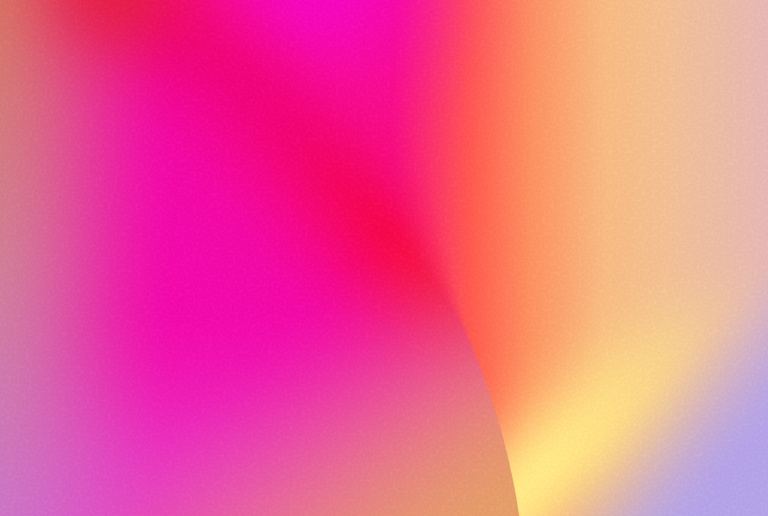
Reproduce this background procedurally as a WebGL 1 fragment shader.

```glsl
precision highp float;
uniform vec2 u_resolution;

// Linear 0..1 progress of x between two limits
float ramp(float lo, float hi, float x) {
  return clamp((x - lo) / (hi - lo), 0.0, 1.0);
}

float bell(float d, float radius) {
  return exp(-d * d / (radius * radius));
}

vec2 hash2(vec2 cell) {
  vec2 k = vec2(dot(cell, vec2(127.1, 311.7)), dot(cell, vec2(269.5, 183.3)));
  return fract(sin(k) * 43758.5);
}

// Distance to the nearest scattered point
float cellular(vec2 q) {
  vec2 cell = floor(q);
  float nearest = 2.0;
  for (int j = -1; j <= 1; j++) {
    for (int i = -1; i <= 1; i++) {
      vec2 neighbour = cell + vec2(float(i), float(j));
      nearest = min(nearest, distance(q, neighbour + hash2(neighbour)));
    }
  }
  return nearest;
}

// Signed distance to the curved fold, positive on its right
float foldDistance(vec2 p) {
  float y = p.y;
  float edge = 1.006 - 0.15 * y - 0.38 * y * y - 0.15 * y * y * y * y;
  float slope = 0.15 + 0.76 * y + 0.6 * y * y * y;
  return (p.x - edge) / sqrt(1.0 + slope * slope);
}

// Magenta sheet with a crimson rim and a coral lower corner
vec3 magentaSheet(vec2 p, float d) {
  vec3 orchid = vec3(0.91, 0.23, 0.77);
  vec3 magenta = vec3(0.95, 0.04, 0.67);
  vec3 coral = vec3(0.90, 0.62, 0.41);
  vec3 crimson = mix(vec3(0.97, 0.03, 0.27), vec3(0.94, 0.015, 0.47),
                     smoothstep(0.5, 0.85, p.y));
  vec3 col = mix(orchid, magenta, smoothstep(0.0, 0.42, p.y));
  col = mix(col, crimson, bell(d, 0.17) * smoothstep(0.2, 0.5, p.y));
  float corner = 1.3 * p.x - 1.5 * p.y - 0.2;
  return mix(col, coral, smoothstep(-0.1, 1.1, corner));
}

// Warm sheet running from pink through orange to a pale rose side
vec3 warmSheet(vec2 p) {
  vec3 col = vec3(0.97, 0.06, 0.50);
  col = mix(col, vec3(1.00, 0.36, 0.31), ramp(0.76, 0.915, p.x));
  col = mix(col, vec3(0.99, 0.57, 0.38), ramp(0.915, 1.03, p.x));
  col = mix(col, vec3(0.97, 0.73, 0.51), ramp(1.03, 1.17, p.x));
  col = mix(col, vec3(0.95, 0.75, 0.58), ramp(1.17, 1.29, p.x));
  col = mix(col, vec3(0.90, 0.72, 0.71), ramp(1.29, 1.49, p.x));

  vec3 fuchsia = vec3(0.96, 0.03, 0.76);
  col = mix(col, fuchsia, bell(distance(p, vec2(0.62, 1.05)), 0.22));

  // Yellow beam, then lavender beyond it
  float across = dot(p - vec2(1.03, 0.066), vec2(0.758, -0.654));
  float beam = bell(across, 0.115) * (1.0 - smoothstep(0.08, 0.52, p.y));
  col = mix(col, vec3(1.0, 0.91, 0.53), beam);
  return mix(col, vec3(0.71, 0.64, 0.91), smoothstep(0.04, 0.29, across));
}

// Dusty wash along the left side, with a red glow above
vec3 leftWash(vec3 col, vec2 p) {
  vec3 dusty = mix(vec3(0.80, 0.46, 0.78), vec3(0.82, 0.50, 0.59),
                   ramp(0.0, 0.5, p.y));
  dusty = mix(dusty, vec3(0.84, 0.47, 0.40), ramp(0.5, 1.0, p.y));
  col = mix(dusty, col, smoothstep(-0.03, 0.35, p.x));
  float glow = bell(distance(p, vec2(0.22, 1.03)), 0.14);
  return mix(col, vec3(0.90, 0.12, 0.24), 0.8 * glow);
}

void main() {
  vec2 p = gl_FragCoord.xy / u_resolution.y;
  float d = foldDistance(p);

  // The fold is crisp below and melts away above
  float softness = max(1.0 / u_resolution.y,
                       mix(0.002, 0.14, smoothstep(0.3, 0.8, p.y)));
  float side = smoothstep(-0.6 * softness, softness, d);
  vec3 col = mix(magentaSheet(p, d), warmSheet(p), side);
  col = leftWash(col, p);

  // Fine grain
  col += 0.03 * (cellular(p * 170.0) - 0.45);
  gl_FragColor = vec4(clamp(col, 0.0, 1.0), 1.0);
}
```
